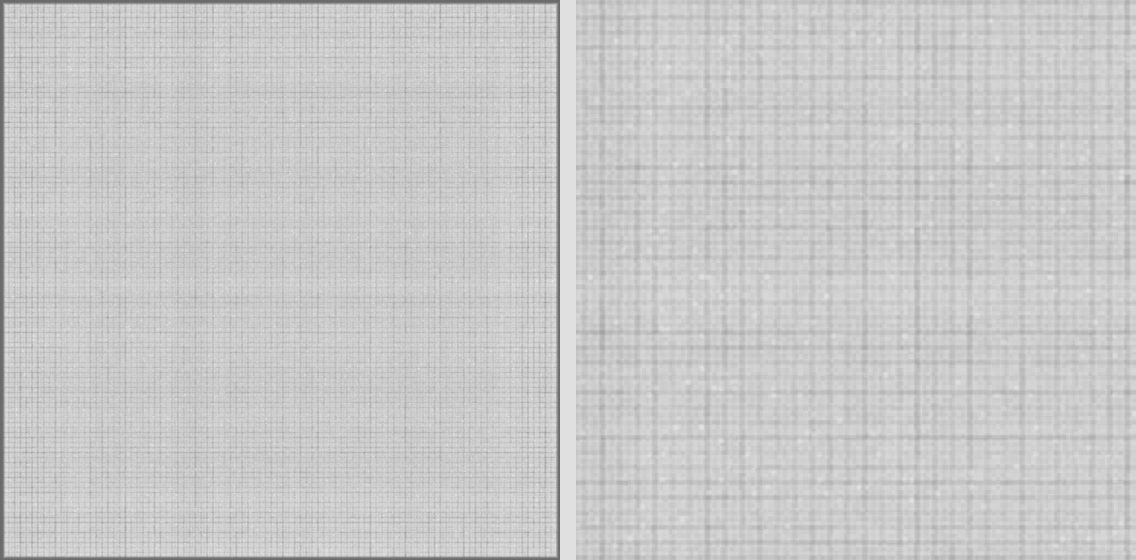
Left: the whole. Right: its middle third, enlarged.
Give the GLSL for this texture, as a WebGL 2 fragment shader.

```glsl
#version 300 es
precision highp float;
// Pale grey linen weave of fine crossed threads inside a thin dark bevelled border.

uniform vec2 u_resolution;
out vec4 outColor;

const vec2  THREADS      = vec2(96.0, 112.0); // grooves across and down
const float STRONG_EVERY = 6.0;    // every n-th groove is darker
const float GROOVE_WIDTH = 0.25;   // share of one thread pitch
const float GROOVE_DEPTH = 0.050;
const float STRONG_DEPTH = 0.018;
const float FINE_DEPTH   = 0.026;  // secondary grooves between the main ones
const float CLOTH_TONE   = 0.828;
const float BAND_AMOUNT  = 0.003;  // slow change of tone between thread groups
const float GRAIN_CELLS  = 384.0;
const float GRAIN_AMOUNT = 0.036;
const float FLECK_CELLS  = 256.0;
const float FLECK_SHARE  = 0.035;
const float FLECK_LIGHT  = 0.045;
const float RIM_LIGHT    = 0.020;  // paler cloth toward the rim
const float RIM_LINE     = 0.067;  // distance of the dark seam from the edge
const float SEAM_DEPTH   = 0.040;
const float BORDER_TONE  = 0.42;
const float BORDER_FADE  = 0.0075;
const vec2  BORDER_LOW   = vec2(0.0035, 0.0015); // left, bottom
const vec2  BORDER_HIGH  = vec2(0.0015, 0.0030); // right, top

float hash(vec2 p) {
    vec3 q = fract(p.xyx * vec3(0.1031, 0.1030, 0.0973));
    q += dot(q, q.yzx + 33.33);
    return fract((q.x + q.y) * q.z);
}

// Coverage of a soft groove centred in each unit interval.
float groove(float x, float width, float pixel) {
    float d = abs(fract(x) - 0.5);
    float soft = max(pixel, 0.12);
    return 1.0 - smoothstep(width * 0.5 - soft * 0.5, width * 0.5 + soft, d);
}

// Darkness of one family of parallel threads; along varies each thread's wear.
float threads(float across, float along, float count, float seed, float pixel) {
    float x = across * count;
    float id = floor(x);
    float depth = GROOVE_DEPTH * mix(0.55, 1.3, hash(vec2(id, seed)));
    depth += STRONG_DEPTH * step(mod(id + 3.0, STRONG_EVERY), 0.5);
    float wear = 0.7 + 0.6 * hash(vec2(id, floor(along * count) + seed));
    wear += 0.15 * sin(along * 23.0 + id * 2.4);
    float main = groove(x, GROOVE_WIDTH, pixel * count) * depth * wear;

    // Half-pitch offset threads, some of them missing.
    float fineX = x + 0.5;
    float fineDepth = FINE_DEPTH * hash(vec2(floor(fineX), seed + 7.0));
    return main + groove(fineX, GROOVE_WIDTH * 0.8, pixel * count) * fineDepth;
}

// Layered sines that group neighbouring threads into paler and darker bands.
float bands(float x, float phase) {
    return sin(x * 49.0 + phase) + 0.8 * sin(x * 83.0 + phase * 2.3)
         + 0.6 * sin(x * 131.0 + phase * 3.1);
}

void main() {
    vec2 uv = gl_FragCoord.xy / u_resolution;
    vec2 pixel = 1.0 / u_resolution;
    vec2 edge = min(uv, 1.0 - uv);
    float toEdge = min(edge.x, edge.y);

    // Crossed threads, more pronounced toward the rim.
    float weave = threads(uv.x, uv.y, THREADS.x, 11.0, pixel.x)
                + threads(uv.y, uv.x, THREADS.y, 47.0, pixel.y);
    weave *= mix(1.3, 1.0, smoothstep(0.03, 0.14, toEdge));
    float tone = CLOTH_TONE - weave;

    // Broad bands, a paler rim and a thin seam parallel to each edge.
    tone += BAND_AMOUNT * (bands(uv.x, 0.7) + bands(uv.y, 2.1));
    tone += RIM_LIGHT * (1.0 - smoothstep(0.02, 0.18, toEdge));
    vec2 seam = 1.0 - smoothstep(vec2(0.0008), vec2(0.0028), abs(edge - RIM_LINE));
    tone -= SEAM_DEPTH * max(seam.x, seam.y);

    // Fibre grain and scattered pale flecks.
    tone += GRAIN_AMOUNT * (hash(floor(uv * GRAIN_CELLS) + 5.0) - 0.5);
    vec2 cell = uv * FLECK_CELLS;
    float fleck = step(1.0 - FLECK_SHARE, hash(floor(cell) + 91.0));
    tone += FLECK_LIGHT * fleck * (1.0 - smoothstep(0.2, 0.65, length(fract(cell) - 0.5)));

    // Pale inner bevel, then the dark border, wider at the left and top.
    tone += 0.02 * (1.0 - smoothstep(0.008, 0.02, toEdge));
    vec2 low = smoothstep(BORDER_LOW, BORDER_LOW + BORDER_FADE, uv);
    vec2 high = smoothstep(BORDER_HIGH, BORDER_HIGH + BORDER_FADE, 1.0 - uv);
    float inside = min(min(low.x, low.y), min(high.x, high.y));
    tone = mix(BORDER_TONE, tone, inside);

    outColor = vec4(vec3(tone), 1.0);
}
```
